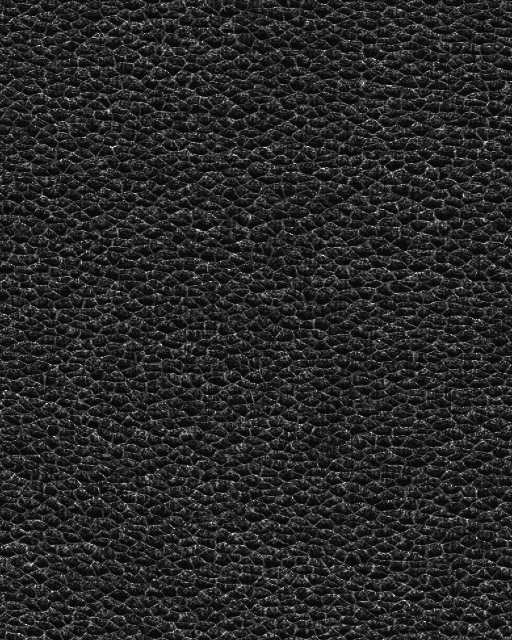
Reproduce this texture procedurally as a Shadertoy shader.

```glsl
// Black pebbled leather: flattened Voronoi pebbles on a diagonal lattice with
// thin pale creases, lit from above, broken up by fine speckle and soft shading.
// All lengths are fractions of the canvas width.

const vec2  PEBBLES_PER_WIDTH = vec2(31.0, 57.0);
const float GRAIN_PER_WIDTH   = 390.0;
const float JITTER            = 0.8;
const vec3  SHADOW_COLOR      = vec3(0.042);
const vec3  SHEEN_COLOR       = vec3(0.20);
const vec3  CREASE_COLOR      = vec3(0.23);

float hash(vec2 p) {
    return fract(sin(dot(p, vec2(127.1, 311.7))) * 43758.5453);
}

vec2 hash2(vec2 p) {
    return vec2(hash(p), hash(p + vec2(37.2, 17.9)));
}

float noise(vec2 p) {
    vec2 cell = floor(p);
    vec2 f = fract(p);
    f = f * f * (3.0 - 2.0 * f);
    float low  = mix(hash(cell), hash(cell + vec2(1.0, 0.0)), f.x);
    float high = mix(hash(cell + vec2(0.0, 1.0)), hash(cell + vec2(1.0)), f.x);
    return mix(low, high, f.y);
}

float fbm(vec2 p) {
    float sum = 0.0;
    float gain = 0.5;
    for (int i = 0; i < 4; i++) {
        sum += gain * noise(p);
        p = mat2(1.6, 1.2, -1.2, 1.6) * p + 7.3;
        gain *= 0.5;
    }
    return sum;
}

vec2 pebbleCentre(vec2 cell) {
    return cell + 0.5 + JITTER * (hash2(cell) - 0.5);
}

// xy: offset from the nearest centre, z: distance to the crease, w: pebble id.
vec4 pebble(vec2 p) {
    vec2 base = floor(p);
    vec2 nearest = vec2(9.0);
    vec2 nearestCell = base;
    for (int y = -1; y <= 1; y++) {
        for (int x = -1; x <= 1; x++) {
            vec2 cell = base + vec2(x, y);
            vec2 toCentre = pebbleCentre(cell) - p;
            if (dot(toCentre, toCentre) < dot(nearest, nearest)) {
                nearest = toCentre;
                nearestCell = cell;
            }
        }
    }
    float edge = 9.0;
    for (int y = -2; y <= 2; y++) {
        for (int x = -2; x <= 2; x++) {
            vec2 toCentre = pebbleCentre(base + vec2(x, y)) - p;
            vec2 between = toCentre - nearest;
            if (dot(between, between) > 0.0001) {
                edge = min(edge, dot(0.5 * (toCentre + nearest), normalize(between)));
            }
        }
    }
    return vec4(-nearest, edge, hash(nearestCell + 5.7));
}

// Bends the rows gently and roughens the pebble outlines.
vec2 warpHide(vec2 uv) {
    vec2 bend = vec2(noise(uv * 3.0), noise(uv * 3.0 + 19.0)) - 0.5;
    vec2 rough = vec2(noise(uv * 80.0), noise(uv * 80.0 + 41.0)) - 0.5;
    vec2 tilted = uv + vec2(0.0, 0.08 * uv.x);
    return tilted + 0.035 * bend + 0.007 * rough;
}

void mainImage(out vec4 fragColor, in vec2 fragCoord) {
    vec2 uv = fragCoord / iResolution.x;

    // The lattice stands on its corner, so pebbles become flat lozenges.
    mat2 diagonal = mat2(0.7071, 0.7071, -0.7071, 0.7071);
    vec4 cell = pebble(diagonal * (warpHide(uv) * PEBBLES_PER_WIDTH));
    float height = (cell.xy * diagonal).y;

    // Fine sharp speckle on the skin.
    float speck = noise(uv * GRAIN_PER_WIDTH);
    float grain = 0.2 + 2.4 * speck * speck;
    float mottle = 0.55 + 0.9 * noise(uv * 170.0 + 3.0);

    // Light on the upper shoulder of each pebble.
    float shoulder = smoothstep(-0.4, 0.5, height + 0.2 * (mottle - 1.0));
    float sheen = shoulder * mix(0.75, 1.2, cell.w) * grain * mottle;

    // Thin pale creases, broken along their length.
    float crease = 1.0 - smoothstep(0.0, 0.12, cell.z);
    crease *= mix(0.4, 1.3, noise(uv * 85.0 + 11.0)) * (0.6 + 0.4 * grain);

    // Broad variation over the hide.
    float broad = 0.86 + 0.25 * fbm(uv * 3.5 + 2.0);

    vec3 color = SHADOW_COLOR * (0.6 + 0.4 * grain);
    color += broad * (SHEEN_COLOR * sheen + CREASE_COLOR * crease);
    fragColor = vec4(color, 1.0);
}
```
